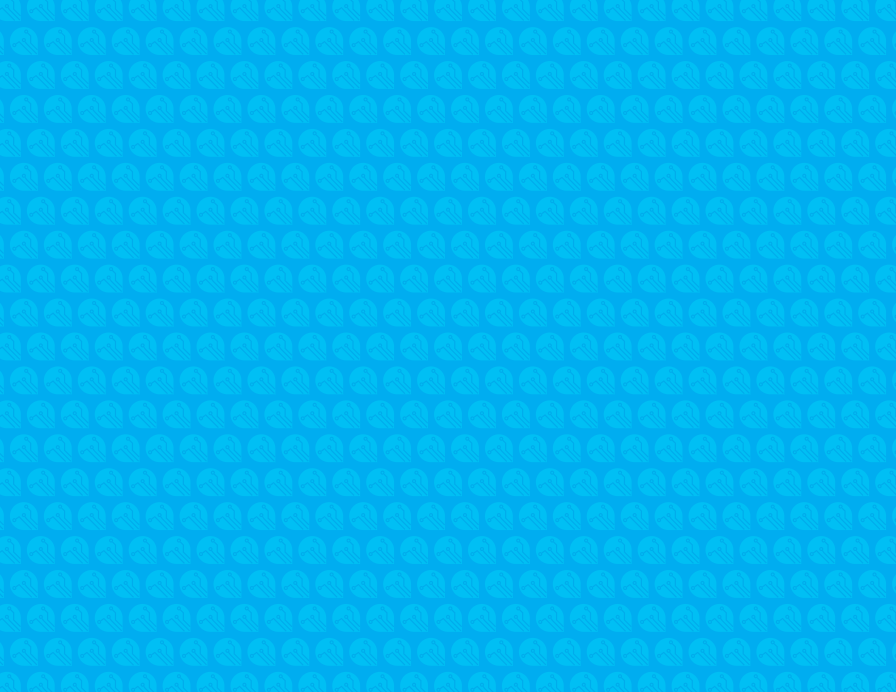
Reproduce this pattern procedurally as a Shadertoy shader.

```glsl
// Staggered rows of pale teardrop badges on a bright blue ground, each etched
// with fine circuit traces. Cells come from fract with a half shift on odd rows;
// badges, traces and ring nodes are distance functions in cell units.

#define PITCH 0.03787            // cell size, as a share of canvas width
#define PHASE vec2(0.203, 0.21)  // first badge centre from the top left, in cells
#define RADIUS 0.41
#define TRACE_HALF 0.018
#define NODE_RADIUS 0.042
#define GROUND vec3(0.0, 0.68, 0.94)
#define BADGE vec3(0.0, 0.75, 0.955)
#define TRACE vec3(0.0, 0.675, 0.925)

// Circle whose lower right quadrant is filled out to a square corner.
float teardrop(vec2 q) {
    bool corner = q.x > 0.0 && q.y < 0.0;
    return (corner ? max(q.x, -q.y) : length(q)) - RADIUS;
}

float segment(vec2 q, vec2 a, vec2 b) {
    vec2 along = b - a;
    float t = clamp(dot(q - a, along) / dot(along, along), 0.0, 1.0);
    return length(q - a - along * t);
}

// Distance to a trace that starts at the rim of a node and bends once.
float wire(vec2 q, vec2 node, vec2 bend, vec2 end) {
    vec2 start = node + normalize(bend - node) * NODE_RADIUS;
    float path = min(segment(q, start, bend), segment(q, bend, end));
    float ring = abs(length(q - node) - NODE_RADIUS);
    return min(path, ring);
}

// Three traces running in parallel towards the pointed corner.
float circuit(vec2 q) {
    float left = wire(q, vec2(-0.28, -0.12), vec2(-0.14, -0.02), vec2(0.22, -0.38));
    float middle = wire(q, vec2(0.0, 0.03), vec2(0.08, -0.08), vec2(0.37, -0.37));
    float top = wire(q, vec2(0.07, 0.28), vec2(0.20, 0.15), vec2(0.20, -0.06));
    top = min(top, segment(q, vec2(0.20, -0.06), vec2(0.39, -0.25)));
    return min(min(left, middle), top) - TRACE_HALF;
}

float coverage(float dist, float pixel) {
    return clamp(0.5 - dist / pixel, 0.0, 1.0);
}

void mainImage(out vec4 fragColor, in vec2 fragCoord) {
    float cellPixels = iResolution.x * PITCH;
    float pixel = 1.0 / cellPixels;

    // Cells counted from the top left, odd rows shifted by half a cell.
    vec2 grid = vec2(fragCoord.x, iResolution.y - fragCoord.y) / cellPixels;
    grid += 0.5 - PHASE;
    grid.x += 0.5 * mod(floor(grid.y), 2.0);
    vec2 q = (fract(grid) - 0.5) * vec2(1.0, -1.0);

    // Badge with its etched traces, laid over the ground.
    float badge = coverage(teardrop(q), pixel);
    float etched = coverage(circuit(q), pixel);
    vec3 color = mix(GROUND, mix(BADGE, TRACE, etched), badge);
    fragColor = vec4(color, 1.0);
}
```
